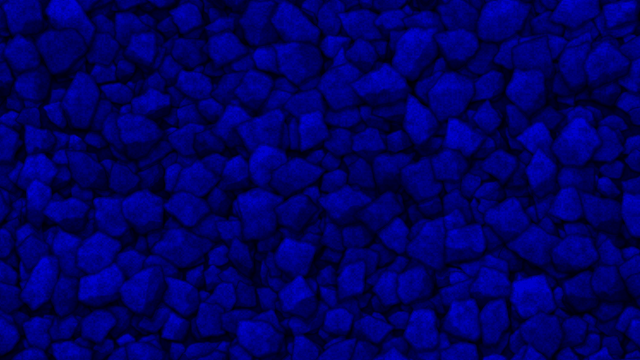
This texture is drawn by a WebGL 1 fragment shader. Its source:

```glsl
precision highp float;
// A bed of angular crushed stones under deep blue light.
uniform vec2 u_resolution;

const float TAU = 6.28318;
const int SIDES = 6;
const vec2 LIGHT_DIR = vec2(-0.35, 0.94);

float hash(vec2 p) {
  return fract(sin(dot(p, vec2(127.1, 311.7))) * 43758.5453);
}

float noise(vec2 p) {
  vec2 i = floor(p);
  vec2 f = fract(p);
  f = f * f * (3.0 - 2.0 * f);
  return mix(mix(hash(i), hash(i + vec2(1.0, 0.0)), f.x),
             mix(hash(i + vec2(0.0, 1.0)), hash(i + 1.0), f.x), f.y);
}

float fbm(vec2 p) {
  float sum = 0.0;
  float amplitude = 0.5;
  for (int i = 0; i < 4; i++) {
    sum += amplitude * noise(p);
    p = p * 2.03 + 17.3;
    amplitude *= 0.5;
  }
  return sum;
}

vec2 direction(float angle) {
  return vec2(cos(angle), sin(angle));
}

// Signed distance to a random convex polygon with slightly worn corners.
float stoneDistance(vec2 q, vec2 id, float radius) {
  const float sharpness = 42.0;
  float sum = 0.0;
  for (int i = 0; i < SIDES; i++) {
    float k = float(i);
    float angle = (k + 0.85 * hash(id + k * 3.7)) * TAU / float(SIDES);
    float reach = radius * mix(0.72, 1.12, hash(id + k * 5.3 + 40.0));
    sum += exp(sharpness * (dot(q, direction(angle)) - reach));
  }
  return log(sum) / sharpness;
}

// Darkening of one tilted side face beyond a worn ridge.
float facetShade(vec2 offset, vec2 id, float radius, float wobble) {
  vec2 slope = direction(TAU * hash(id + 71.0));
  float ridge = dot(offset, slope) - radius * mix(0.1, 0.6, hash(id + 73.0)) + wobble;
  float facing = 0.5 + 0.5 * dot(slope, LIGHT_DIR);
  return mix(1.0, mix(0.60, 1.12, facing), smoothstep(-0.05, 0.07, ridge));
}

// Brightness of a stone: facets, light from above, narrow dark rim.
float stoneShade(vec2 offset, vec2 id, float dist, float radius, float wobble) {
  float tone = mix(0.38, 0.58, hash(id + 61.0));
  float facets = facetShade(offset, id, radius, wobble)
               * facetShade(offset, id + 19.0, radius, -wobble);
  float lit = 1.0 + 0.16 * dot(offset, LIGHT_DIR) / radius;
  float rim = mix(0.55, 1.0, smoothstep(0.0, 0.10, -dist));
  return tone * facets * lit * rim;
}

// Paints one scattered layer of stones, with soft shadows, over a brightness.
float paintStones(float below, vec2 p, float cell, float share, float gain, float seed) {
  vec2 g = p / cell + seed;
  vec2 home = floor(g);
  float blur = 1.0 / (u_resolution.y * cell);
  float value = below;
  for (int y = 1; y >= -1; y--) {
    for (int x = -1; x <= 1; x++) {
      vec2 id = home + vec2(float(x), float(y));
      if (hash(id + 7.0) < share) {
        vec2 jitter = vec2(hash(id + 11.0), hash(id + 23.0)) - 0.5;
        vec2 offset = g - id - 0.5 - 0.55 * jitter;
        vec2 axis = direction(TAU * hash(id + 31.0));
        float stretch = mix(1.0, 1.25, hash(id + 37.0));
        vec2 q = vec2(dot(offset, axis) / stretch,
                      dot(offset, vec2(-axis.y, axis.x)) * stretch);
        float radius = mix(0.46, 0.66, hash(id + 43.0));
        float wobble = 0.22 * (noise(g * 5.0 + id) - 0.5);
        float dist = stoneDistance(q, id, radius) + 0.35 * wobble;

        float lean = dot(offset, LIGHT_DIR) / (length(offset) + 0.01);
        float shadow = 0.52 * exp(-max(dist + 0.05 * lean, 0.0) * 15.0);
        value *= 1.0 - shadow * (1.0 - smoothstep(0.12, 0.30, dist));
        float shade = gain * stoneShade(offset, id, dist, radius, wobble);
        value = mix(value, shade, smoothstep(blur, -blur, dist));
      }
    }
  }
  return value;
}

void main() {
  vec2 p = gl_FragCoord.xy / u_resolution.y;

  // Small deep stones first, larger ones on top.
  float value = 0.22;
  value = paintStones(value, p, 0.064, 1.0, 0.92, 3.0);
  value = paintStones(value, p, 0.084, 0.80, 0.98, 51.4);
  value = paintStones(value, p, 0.108, 0.55, 1.04, 97.7);

  // Rough mineral surface and broad uneven light.
  float grain = fbm(p * 50.0);
  float speckle = noise(p * 210.0);
  float patches = noise(p * 3.0 + 9.0);
  value *= 0.55 + 0.66 * grain + 0.32 * speckle;
  value *= 0.95 + 0.14 * patches;

  gl_FragColor = vec4(0.0, 0.0, clamp(value, 0.0, 0.80), 1.0);
}
```
